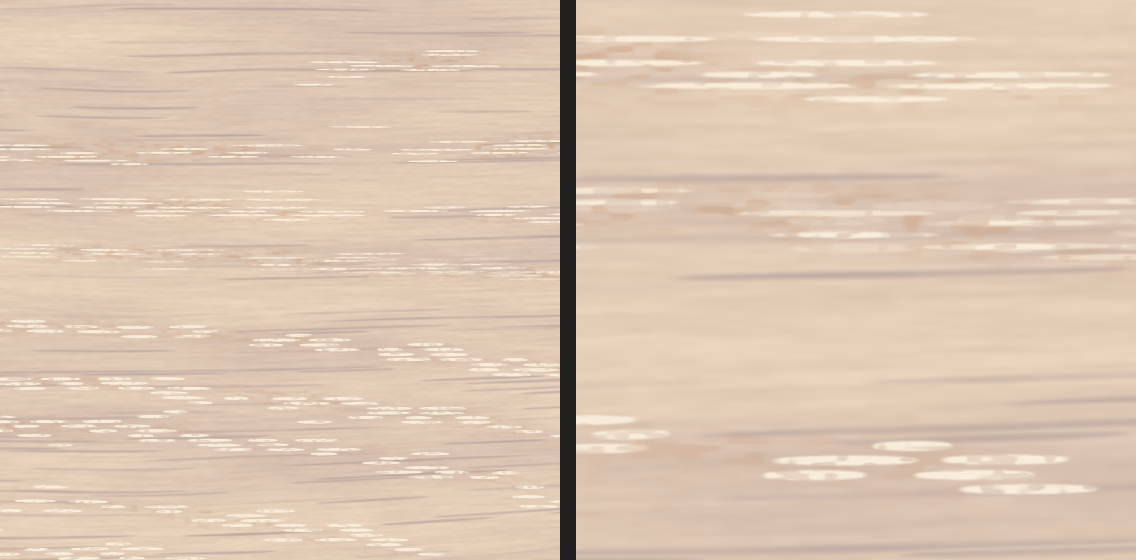
Left: the whole. Right: its middle third, enlarged.
Give the GLSL for this texture, as a WebGL 1 fragment shader.

```glsl
precision highp float;
// Limed oak: pinkish tan wood with grey rays and bands of chalk-filled pores.
uniform vec2 u_resolution;

#define BAND_SPACING 0.103
#define BAND_WIDTH 0.0165
#define BAND_DROP 0.028
#define PORE_DENSITY 0.85
#define RAY_BEND 0.05
#define RAY_STRENGTH 0.8
#define FIBRE_CONTRAST 0.035
#define TAN vec3(0.902, 0.817, 0.725)
#define PINK vec3(0.848, 0.754, 0.688)
#define RAY_GREY vec3(0.715, 0.645, 0.635)
#define CHALK vec3(0.970, 0.930, 0.855)
#define RUST vec3(0.810, 0.645, 0.520)

float hash(vec2 p) {
  vec3 q = fract(vec3(p.xyx) * 0.1031);
  q += dot(q, q.yzx + 33.33);
  return fract((q.x + q.y) * q.z);
}

float noise(vec2 p) {
  vec2 i = floor(p), f = fract(p);
  f = f * f * (3.0 - 2.0 * f);
  return mix(mix(hash(i), hash(i + vec2(1.0, 0.0)), f.x),
             mix(hash(i + vec2(0.0, 1.0)), hash(i + 1.0), f.x), f.y);
}

float fbm(vec2 p) {
  float sum = 0.0, gain = 0.5;
  for (int i = 0; i < 4; i++) {
    sum += gain * noise(p);
    p = p * 2.03 + 17.3;
    gain *= 0.5;
  }
  return sum / 0.9375;
}

// One tapered streak per cell; info holds its middle and a random value.
float streak(vec2 p, vec2 cell, float halfWidth, float soft, float seed, out vec3 info) {
  float row = floor(p.y / cell.y);
  float along = p.x / cell.x + 7.0 * hash(vec2(row, seed));
  vec2 id = vec2(floor(along), row) + seed * 17.0;
  vec2 local = vec2(fract(along) - 0.5, p.y - (row + 0.5) * cell.y);
  local.y -= (hash(id + 3.1) - 0.5) * (cell.y - 2.0 * (halfWidth + soft));
  info = vec3(p.x - local.x * cell.x, p.y - local.y, hash(id + 9.7));
  float u = abs(local.x) / mix(0.25, 0.49, hash(id + 5.3));
  float width = halfWidth * sqrt(max(0.0, 1.0 - u * u));
  float body = 1.0 - smoothstep(-soft, soft, abs(local.y) - width);
  return body * (1.0 - smoothstep(0.8, 1.0, u));
}

// Closeness to the growth-ring bands, which fall away to the right.
float bandNearness(vec2 p) {
  float nearest = 0.0;
  float reach = pow(max(p.x, 0.0), 1.7);
  for (int i = 0; i < 9; i++) {
    float k = float(i) - 1.0;
    float centre = 0.26 + BAND_SPACING * k + 0.02 * sin(2.1 * k + 0.8);
    centre += (BAND_DROP * k - 0.01) * reach;
    float width = BAND_WIDTH * mix(0.6, 1.4, noise(vec2(p.x * 5.0, k * 7.0 + 20.0)));
    float d = (p.y - centre) / width;
    float patchy = i == 0 ? smoothstep(0.52, 0.65, p.x) * (1.0 - smoothstep(0.82, 0.9, p.x)) : 1.0;
    nearest = max(nearest, exp(-d * d) * patchy);
  }
  return nearest;
}

// Chalk streaks whose middles lie inside a band.
float pores(vec2 p, vec2 cell, float halfWidth, float seed) {
  vec3 info;
  float body = streak(p, cell, halfWidth, 0.0011, seed, info);
  return body * step(info.z, PORE_DENSITY * bandNearness(info.xy));
}

void main() {
  vec2 p = gl_FragCoord.xy / u_resolution;
  p.y = 1.0 - p.y;
  float wobble = noise(p * vec2(4.0, 7.0)) - 0.5;
  vec2 grain = vec2(p.x, p.y + RAY_BEND * p.x * p.x * p.y * p.y + 0.010 * wobble);
  float nearness = bandNearness(p);

  // Broad tone and fine fibres
  float tone = fbm(grain * vec2(1.6, 13.0) + 4.0);
  float pinkness = smoothstep(0.25, 0.8, tone + 0.16 * nearness - 0.08 * p.y);
  vec3 colour = mix(TAN, PINK, pinkness);
  float fibre = noise(grain * vec2(14.0, 230.0)) + 0.6 * noise(grain * vec2(70.0, 300.0)) - 0.8;
  colour += FIBRE_CONTRAST * fibre;

  // Grey rays in overlapping layers
  float ray = 0.0;
  for (int i = 0; i < 3; i++) {
    float layer = float(i);
    vec3 info;
    vec2 cell = vec2(0.34 + 0.12 * layer, 0.047 + 0.005 * layer);
    float body = streak(grain, cell, 0.0022, 0.0024, layer + 2.0, info);
    ray = max(ray, body * smoothstep(0.15, 0.95, info.z));
  }
  ray *= 0.7 + 0.5 * noise(grain * vec2(12.0, 60.0));
  colour = mix(colour, RAY_GREY, clamp(RAY_STRENGTH * ray, 0.0, 1.0));

  // Rusty stain around the pores
  float upper = 1.0 - smoothstep(0.38, 0.62, p.y);
  float stain = smoothstep(0.5, 0.8, noise(p * vec2(75.0, 240.0) + 31.0));
  stain *= nearness * smoothstep(0.3, 0.65, noise(p * vec2(9.0, 30.0)));
  colour = mix(colour, RUST, stain * mix(0.3, 0.55, upper));

  // Fine long pores above, short bold ones below
  vec2 q = vec2(p.x, p.y + 0.006 * wobble);
  float fine = pores(q, vec2(0.15, 0.0068), 0.0018, 11.0);
  float bold = pores(q, vec2(0.095, 0.0085), 0.0029, 13.0);
  float chalk = mix(bold, fine, upper);
  chalk *= mix(0.45, 1.0, smoothstep(0.22, 0.5, noise(p * vec2(130.0, 300.0))));
  colour = mix(colour, CHALK, chalk);

  gl_FragColor = vec4(colour, 1.0);
}
```
